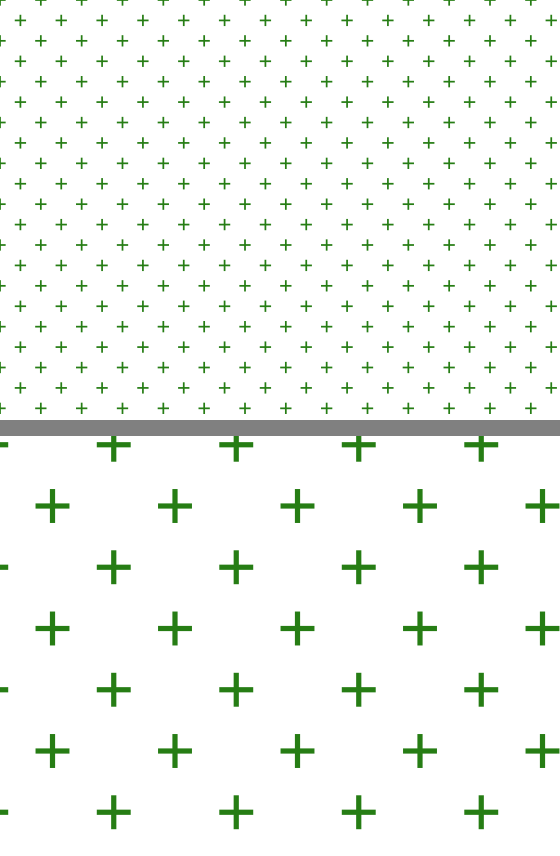
Top, the full canvas; bottom, a detail of the centre.
Write a Shadertoy shader that draws this pattern.

```glsl
// Small green plus signs on white, set in a staggered (half-drop) lattice.
// Two square grids, offset by half a tile, are anchored at the top left;
// each plus is the union of two bars with exact box-filtered pixel coverage.

#define TILES_DOWN 10.2857              // tiles per canvas height
#define ARM_LENGTH 0.277                // full bar length, in tiles
#define BAR_WIDTH 0.0425                // bar thickness, in tiles
#define PAPER vec3(1.0, 1.0, 1.0)
#define INK vec3(0.15, 0.49, 0.08)

// Share of a pixel, per axis, that lies within halfSize of zero
vec2 spanCoverage(vec2 p, float halfSize, float pixel) {
    vec2 hi = min(p + 0.5 * pixel, vec2(halfSize));
    vec2 lo = max(p - 0.5 * pixel, vec2(-halfSize));
    return max(hi - lo, 0.0) / pixel;
}

// Two crossed bars, with their overlap counted once
float plusCoverage(vec2 p, float pixel) {
    vec2 along = spanCoverage(p, 0.5 * ARM_LENGTH, pixel);
    vec2 across = spanCoverage(p, 0.5 * BAR_WIDTH, pixel);
    return along.x * across.y + across.x * along.y - across.x * across.y;
}

// Offset from the nearest point of the unit grid
vec2 nearestGridOffset(vec2 p) {
    return fract(p + 0.5) - 0.5;
}

void mainImage(out vec4 fragColor, in vec2 fragCoord) {
    // Tile units, measured from the top left corner
    float pixel = TILES_DOWN / iResolution.y;
    vec2 p = vec2(fragCoord.x, iResolution.y - fragCoord.y) * pixel;

    // Main grid plus its half-tile shifted copy
    float coverage = 0.0;
    for (int i = 0; i < 2; i++) {
        coverage += plusCoverage(nearestGridOffset(p + 0.5 * float(i)), pixel);
    }

    fragColor = vec4(mix(PAPER, INK, clamp(coverage, 0.0, 1.0)), 1.0);
}
```
